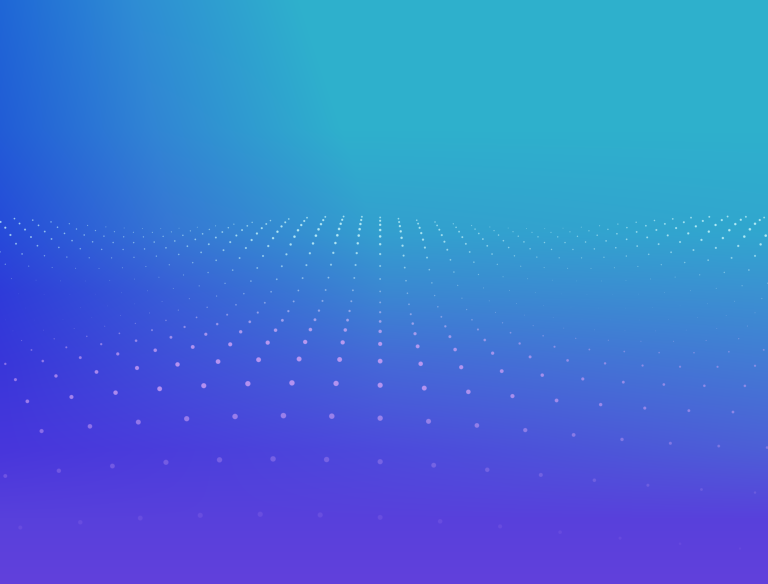
This background is drawn by a Shadertoy shader. Its source:

```glsl
const int ROWS = 20;
const vec3 NEAR_DOT = vec3(0.80, 0.62, 0.96);
const vec3 FAR_DOT = vec3(0.78, 0.96, 0.98);

// Position of t between a and b, clamped to 0..1
float ramp(float a, float b, float t) {
    return clamp((t - a) / (b - a), 0.0, 1.0);
}

// Horizontal gradient through four colours; bend is the third stop
vec3 across(float x, float bend, vec3 left, vec3 inner, vec3 middle, vec3 right) {
    vec3 c = mix(left, inner, ramp(0.0, bend * 0.45, x));
    c = mix(c, middle, ramp(bend * 0.45, bend, x));
    return mix(c, right, ramp(bend, 1.0, x));
}

// Stacked gradients, depth runs from top to bottom
vec3 backdrop(float x, float depth) {
    float bend = 0.39 + 0.25 * min(depth, 0.45);
    vec3 teal = vec3(0.18, 0.69, 0.80);
    vec3 violet = vec3(0.38, 0.25, 0.86);
    vec3 top = across(x, bend, vec3(0.12, 0.40, 0.84), vec3(0.18, 0.55, 0.83), teal, teal);
    vec3 sky = across(x, bend, vec3(0.13, 0.36, 0.84), vec3(0.19, 0.52, 0.83), teal, teal);
    vec3 horizon = across(x, bend, vec3(0.15, 0.29, 0.85), vec3(0.21, 0.46, 0.83),
                          vec3(0.20, 0.62, 0.81), vec3(0.19, 0.65, 0.81));
    vec3 far = across(x, bend, vec3(0.18, 0.23, 0.85), vec3(0.22, 0.37, 0.84),
                      vec3(0.23, 0.53, 0.82), vec3(0.23, 0.57, 0.82));
    vec3 centre = across(x, bend, vec3(0.22, 0.21, 0.85), vec3(0.25, 0.31, 0.85),
                         vec3(0.27, 0.41, 0.84), vec3(0.26, 0.48, 0.83));
    vec3 near = across(x, bend, vec3(0.28, 0.21, 0.86), vec3(0.29, 0.24, 0.86),
                       vec3(0.30, 0.29, 0.86), vec3(0.30, 0.37, 0.84));
    vec3 c = mix(top, sky, ramp(0.0, 0.22, depth));
    c = mix(c, horizon, ramp(0.22, 0.40, depth));
    c = mix(c, far, ramp(0.40, 0.50, depth));
    c = mix(c, centre, ramp(0.50, 0.62, depth));
    c = mix(c, near, ramp(0.62, 0.77, depth));
    c = mix(c, vec3(0.345, 0.25, 0.86), ramp(0.77, 0.89, depth));
    return mix(c, violet, ramp(0.89, 1.0, depth));
}

// Coverage of a soft-edged disc
float disc(vec2 offset, float radius, float blur) {
    return 1.0 - smoothstep(radius - blur, radius + blur, length(offset));
}

// One row of the rippling grid, seen in perspective
float dotRow(vec2 p, float row, float blur) {
    float scale = 1.0 / (1.0 + 0.12 * row);
    float spacing = 0.1027 * scale;
    float column = round(p.x / spacing);
    float rowWave = cos(0.5 * (row - 3.5));
    float columnWave = cos(0.3 * (column + 1.9));
    float swell = mix(0.0377, 0.019, smoothstep(10.0, 16.0, row));
    float drop = 0.757 - swell * rowWave - 0.0342 * columnWave;
    vec2 place = vec2(column * spacing, 0.849 - scale * drop);
    float crest = 2.0 + rowWave + columnWave;
    float radius = 0.00155 * scale * crest;
    float nearFade = mix(0.16, 0.85, smoothstep(-0.3, 3.5, row));
    float strength = nearFade * mix(0.3, 1.0, ramp(0.3, 3.6, crest));
    return strength * disc(p - place, radius, blur);
}

void mainImage(out vec4 fragColor, in vec2 fragCoord) {
    vec2 uv = fragCoord / iResolution.xy;
    float aspect = iResolution.x / iResolution.y;
    float blur = 0.75 / iResolution.y;
    vec3 color = backdrop(uv.x, 1.0 - uv.y);

    // Dots from the nearest row to the horizon
    vec2 p = vec2((uv.x - 0.495) * aspect, uv.y);
    for (int i = 0; i < ROWS; i++) {
        float row = float(i);
        vec3 tint = mix(NEAR_DOT, FAR_DOT, smoothstep(4.0, 13.0, row));
        color = mix(color, tint, dotRow(p, row, blur));
    }
    fragColor = vec4(color, 1.0);
}
```
